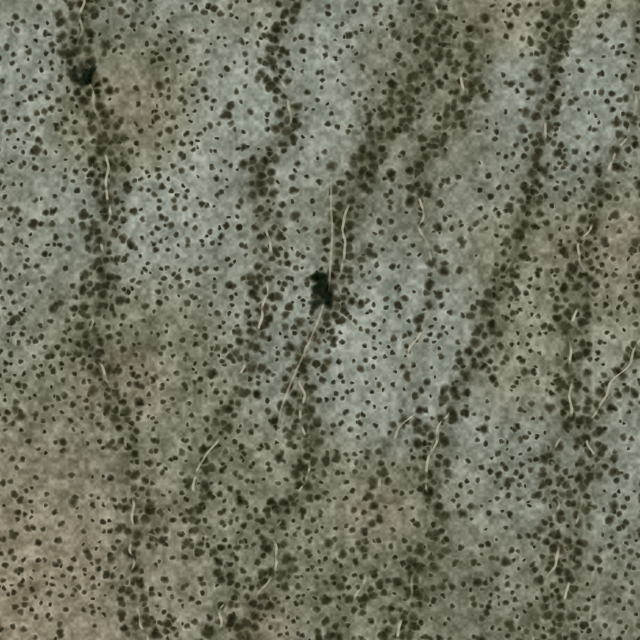
This texture is drawn by a WebGL 1 fragment shader. Its source:

```glsl
precision highp float;
// Aerial view of arid scrubland: dotted shrubs, dry branching washes and a few trees.
uniform vec2 u_resolution;

const vec3 SOIL = vec3(0.475, 0.478, 0.412);
const vec3 COOL_SOIL = vec3(0.550, 0.580, 0.530);
const vec3 WARM_SOIL = vec3(0.525, 0.490, 0.405);
const vec3 DAMP_SOIL = vec3(0.330, 0.322, 0.255);
const vec3 SAND = vec3(0.690, 0.670, 0.590);
const vec3 SHRUB_DARK = vec3(0.150, 0.145, 0.090);
const vec3 SHRUB_LIGHT = vec3(0.275, 0.262, 0.190);
const vec3 TREE = vec3(0.070, 0.100, 0.060);
const vec2 MAIN_TREE = vec2(0.505, 0.548);
const vec2 SIDE_TREE = vec2(0.135, 0.885);
const float WASHES = 8.0;
const float WASH_SPACING = 0.118;
const float WASH_WIDTH = 0.027;
const float THREAD_WIDTH = 0.0021;
const float OPEN_CELLS = 66.0;
const float WASH_CELLS = 68.0;
const float GRAIN = 0.36;

float hash(vec2 p) {
  vec3 q = fract(p.xyx * 0.1031);
  q += dot(q, q.yzx + 33.33);
  return fract((q.x + q.y) * q.z);
}

float noise(vec2 p) {
  vec2 i = floor(p), f = fract(p);
  f = f * f * (3.0 - 2.0 * f);
  return mix(mix(hash(i), hash(i + vec2(1, 0)), f.x),
             mix(hash(i + vec2(0, 1)), hash(i + 1.0), f.x), f.y);
}

// Centre line of one wash: a lean, then three scales of meander.
float washX(float i, float y) {
  float row = 7.0 * i + 40.0;
  float foot = 0.20 + WASH_SPACING * i + 0.04 * (hash(vec2(i, 5.0)) - 0.5);
  float lean = mix(-0.07, 0.25, smoothstep(-0.2, 1.6, i));
  float bend = 0.10 * (noise(vec2(y * 4.0, row)) - 0.5)
             + 0.045 * (noise(vec2(y * 11.0, row + 2.0)) - 0.5)
             + 0.016 * (noise(vec2(y * 42.0, row + 4.0)) - 0.5);
  return foot + lean * pow(max(y, 0.0), 1.4) + bend;
}

// x: closeness to the nearest wash, y: its pale sandy thread.
vec2 washes(vec2 p) {
  vec2 best = vec2(0.0);
  for (float i = 0.0; i < WASHES; i++) {
    float d = abs(p.x - washX(i, p.y));
    float minor = mod(i, 2.0);
    float vigour = 0.72 - 0.22 * minor + 0.5 * noise(vec2(p.y * 7.0, i * 9.0 + 3.0));
    float width = WASH_WIDTH * vigour;
    float bare = smoothstep(0.42, 0.66, noise(vec2(p.y * 24.0, i * 5.0 + 80.0)));
    float thread = 1.0 - smoothstep(0.3 * THREAD_WIDTH, 1.7 * THREAD_WIDTH, d);
    best = max(best, vec2(min(vigour, 1.0) * exp(-d * d / (width * width)), thread * bare));
  }
  return best;
}

// Jittered soft shrubs. x: cover, y: tone, z: pale rim of bare soil.
vec3 shrubs(vec2 p, float cells, float seed, vec2 radii, vec2 chance) {
  vec3 found = vec3(0.0);
  vec2 home = floor(p * cells);
  for (int j = -1; j <= 1; j++) {
    for (int i = -1; i <= 1; i++) {
      vec2 cell = home + vec2(i, j);
      vec2 key = cell + seed;
      vec2 jitter = vec2(hash(key + 11.0), hash(key + 47.0)) - 0.5;
      vec2 centre = (cell + 0.5 + 0.9 * jitter) / cells;
      float r = mix(radii.x, radii.y, hash(key + 83.0));
      float d = length(p - centre);
      if (d > 2.0 * r) continue;
      float patches = 0.35 + 1.3 * noise(centre * 11.0 + seed);
      float likely = mix(chance.x * patches, chance.y, washes(centre).x);
      if (hash(key + 131.0) > likely) continue;
      float cover = 1.0 - smoothstep(0.35 * r, 1.45 * r, d);
      float rim = smoothstep(r, 1.5 * r, d) * (1.0 - smoothstep(1.5 * r, 2.0 * r, d));
      if (cover > found.x) found.xy = vec2(cover, hash(key + 171.0));
      found.z = max(found.z, rim);
    }
  }
  return found;
}

float treeCover(vec2 p, vec2 centre, float r) {
  float lobes = 1.3 * r * (noise(p * 95.0) - 0.5);
  return 1.0 - smoothstep(0.55 * r, 1.25 * r, length(p - centre) + lobes);
}

void main() {
  vec2 p = gl_FragCoord.xy / u_resolution.y;
  vec2 wash = washes(p);

  // Ground tints, faint streaks along the slope and fine grain.
  float cool = smoothstep(0.42, 0.85, noise(p * 4.5 + 20.0) + 0.12 * p.x);
  float warm = 0.6 * smoothstep(0.45, 0.85, noise(p * 5.0 + 60.0));
  warm = max(warm, 0.9 * exp(-7.0 * dot(p, p)));
  float streak = noise(vec2(p.x * 34.0 - p.y * 9.0, p.y * 11.0)) - 0.5;
  float grain = 0.25 * noise(p * 62.0) + 0.45 * noise(p * 125.0 + 9.0)
              + 0.30 * noise(p * 230.0 + 31.0) - 0.5;
  vec3 color = mix(mix(SOIL, COOL_SOIL, cool), WARM_SOIL, warm);
  color = mix(color, DAMP_SOIL, 0.62 * wash.x);
  color += GRAIN * grain + 0.10 * streak;

  // Shrubs: small ones everywhere, larger ones crowding the washes.
  vec2 ragged = p + 0.0036 * (vec2(noise(p * 170.0), noise(p * 170.0 + 50.0)) - 0.5);
  vec3 small = shrubs(ragged, OPEN_CELLS, 200.0, vec2(0.0026, 0.0052), vec2(0.60, 0.55));
  vec3 large = shrubs(ragged, WASH_CELLS, 500.0, vec2(0.0044, 0.0080), vec2(0.025, 0.92));
  color += 0.025 * max(small.z, large.z);
  color = mix(color, mix(SHRUB_DARK, SHRUB_LIGHT, small.y) + 0.1 * grain, 0.95 * small.x);
  color = mix(color, mix(SHRUB_DARK, SHRUB_LIGHT, 0.8 * large.y) + 0.2 * grain, 0.95 * large.x);

  // Sandy threads and the footpath through the main tree.
  float pathX = MAIN_TREE.x - 0.075 + 0.09 * smoothstep(0.30, 0.60, p.y)
              + 0.008 * (noise(vec2(p.y * 22.0, 7.0)) - 0.5);
  float path = 1.0 - smoothstep(0.0008, 0.0030, abs(p.x - pathX));
  path *= smoothstep(0.30, 0.36, p.y) * (1.0 - smoothstep(0.69, 0.74, p.y));
  float broken = smoothstep(0.20, 0.60, noise(p * 85.0 + 70.0));
  color = mix(color, SAND + 0.5 * GRAIN * grain, max(0.9 * wash.y * broken, 0.6 * path));

  // Trees.
  float trees = max(treeCover(p, MAIN_TREE, 0.023), treeCover(p, SIDE_TREE, 0.017));
  color = mix(color, TREE + 0.2 * grain, 0.95 * trees);

  gl_FragColor = vec4(color, 1.0);
}
```
